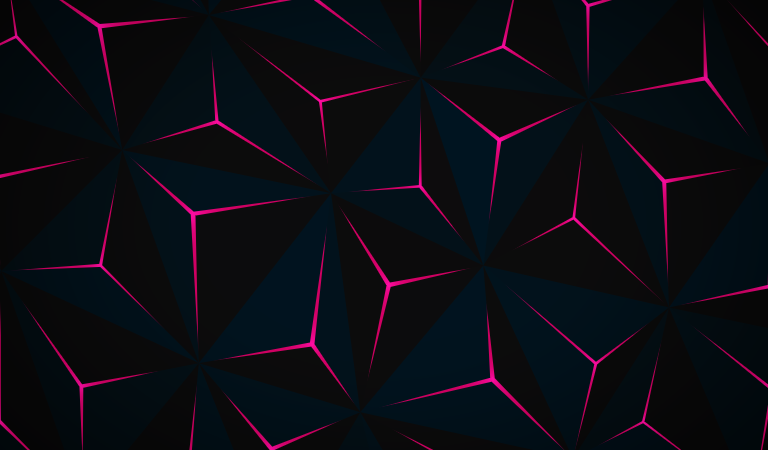
A Shadertoy shader for this background:

```glsl
// Dark faceted surface with glowing magenta cracks.
// A jittered triangular lattice is split into facets around one junction per
// triangle; tapered spikes run from each junction towards the lattice hubs.

const mat2 LATTICE = mat2(0.42, -0.12, 0.22, 0.31);

vec2 hash2(vec2 p) {
    vec3 q = fract(p.xyx * vec3(0.1031, 0.1030, 0.0973));
    q += dot(q, q.yzx + 33.33);
    return fract((q.xx + q.yz) * q.zy);
}

// Position of a lattice vertex, where many facets meet
vec2 hub(vec2 v) {
    return LATTICE * (v + 0.3 * (hash2(v + 17.0) - 0.5));
}

// Signed distance to the line a-b, positive on its left
float leftOf(vec2 p, vec2 a, vec2 b) {
    vec2 e = normalize(b - a);
    return e.x * (p.y - a.y) - e.y * (p.x - a.x);
}

// Teal on one side of a lattice edge, near black on the other
vec3 facetColor(vec2 edge, float side) {
    vec2 h = hash2(edge + 41.0);
    bool teal = (h.x > 0.5) == (side > 0.5);
    vec3 black = vec3(0.047, 0.046, 0.048);
    vec3 blue = mix(vec3(0.004, 0.072, 0.105), vec3(0.0, 0.078, 0.128), h.y * h.y);
    return teal ? mix(black, blue, 0.65 + 0.35 * h.y) : black * (0.9 + 0.15 * h.y);
}

void mainImage(out vec4 fragColor, in vec2 fragCoord) {
    float pixel = 1.0 / iResolution.y;
    vec2 p = fragCoord * pixel - vec2(0.673, 0.538);
    vec2 cell = floor(inverse(LATTICE) * p);

    vec4 facets = vec4(0.0);   // weighted colour and total weight
    vec4 spike = vec4(0.0);    // colour and coverage

    // Two triangles in each of the nearby lattice cells
    for (int n = 0; n < 18; n++) {
        float side = float(n % 2);
        vec2 id = cell + vec2((n / 2) % 3, n / 6) - 1.0;
        vec2 v[3] = vec2[3](id + side, id + vec2(1.0 - side, side), id + vec2(side, 1.0 - side));

        // Junction at a random weighted mean of the corners
        vec2 r = hash2(id * 2.0 + side + 73.0);
        vec3 w = 0.6 + vec3(r, fract(r.x * 7.0 + r.y * 5.0));
        w /= w.x + w.y + w.z;
        vec2 junction = w.x * hub(v[0]) + w.y * hub(v[1]) + w.z * hub(v[2]);

        for (int k = 0; k < 3; k++) {
            vec2 va = v[k], vb = v[(k + 1) % 3];
            vec2 a = hub(va), b = hub(vb);

            // Facet between one lattice edge and the junction
            float inside = min(leftOf(p, a, b), min(leftOf(p, b, junction), leftOf(p, junction, a)));
            float cover = clamp(0.5 + inside / pixel, 0.0, 1.0);
            facets += cover * vec4(facetColor(va + vb, side), 1.0);

            // Spike tapering from the junction towards the hub
            vec2 s = hash2(va * 3.0 + id + side * 9.0 + 5.0);
            vec2 arm = (a - junction) * mix(0.65, 0.96, s.x);
            float t = clamp(dot(p - junction, arm) / dot(arm, arm), 0.0, 1.0);
            float halfWidth = (0.0025 + 0.0022 * r.y * r.y + 0.0008 * s.y) * (1.0 - t);
            float d = length(p - junction - arm * t) - halfWidth;
            float line = clamp(0.5 - d / pixel, 0.0, 1.0) * min(1.0, 2.0 * halfWidth / pixel);
            if (line > spike.a) {
                vec3 glow = mix(vec3(0.81, 0.0, 0.38), vec3(1.0, 0.05, 0.64), pow(1.0 - t, 7.0));
                spike = vec4(glow, line);
            }
        }
    }

    // Corners sink into black, the spikes keep most of their light
    vec2 fromCentre = (fragCoord / iResolution.xy - 0.5) * vec2(1.7, 1.4);
    float shade = smoothstep(0.35, 1.25, length(fromCentre));
    vec3 color = facets.rgb / max(facets.a, 0.001) * (1.0 - 0.62 * shade);
    color = mix(color, spike.rgb * (1.0 - 0.15 * shade), spike.a);
    fragColor = vec4(color, 1.0);
}
```
